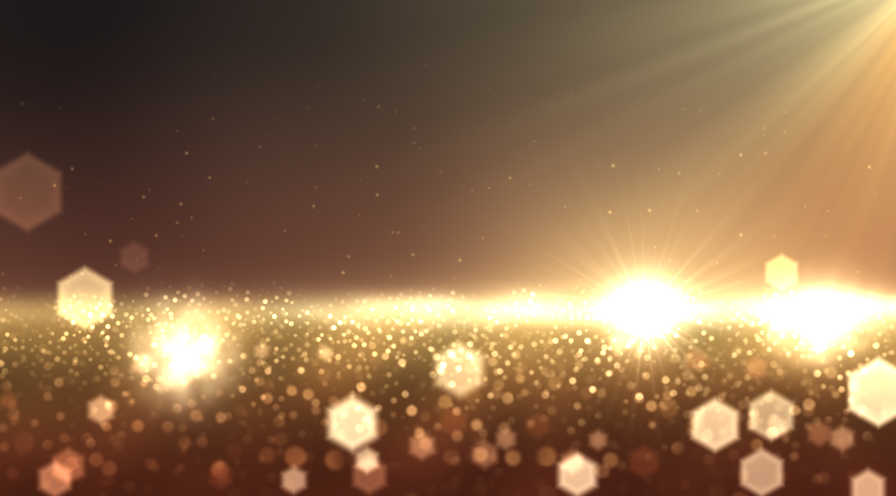
Write a Shadertoy shader that draws this background.

```glsl
vec2 hash2(vec2 p) {
    vec3 q = fract(p.xyx * vec3(.1031, .1030, .0973));
    q += dot(q, q.yzx + 33.33);
    return fract((q.xx + q.yz) * q.zy);
}

float gradientNoise(vec2 p) {
    vec2 i = floor(p), f = fract(p), u = f * f * (3. - 2. * f);
    vec2 e = vec2(0, 1);
    float a = dot(hash2(i) - .5, f);
    float b = dot(hash2(i + e.yx) - .5, f - e.yx);
    float c = dot(hash2(i + e) - .5, f - e);
    float d = dot(hash2(i + 1.) - .5, f - 1.);
    return 2. * mix(mix(a, b, u.x), mix(c, d, u.x), u.y);
}

float glow(vec2 q, float radius) {
    return exp(-dot(q, q) / (radius * radius));
}

// Hexagonal lens disc with a slightly brighter rim
float bokeh(vec2 q, float radius, float blur) {
    q = abs(q);
    float d = max(q.x, dot(q, vec2(.5, .866)));
    float rim = smoothstep(.5 * radius, radius, d);
    return (1. - smoothstep(radius - blur, radius + blur, d)) * (.85 + .2 * rim);
}

// One jittered dot per cell of a turned grid, present with the given density
float sparkles(vec2 p, float cell, float size, float density, float seed) {
    float angle = seed * 1.7 + .5;
    p = mat2(cos(angle), sin(angle), -sin(angle), cos(angle)) * p / cell;
    vec2 id = floor(p) + seed * 37. + 250.;
    vec2 rnd = hash2(id), offset = (hash2(id + 91.) - .5) * .5;
    float radius = size * (.4 + .6 * rnd.y);
    float blur = .08 + .5 / (cell * iResolution.y);
    float d = length(fract(p) - .5 - offset);
    return step(rnd.x, density) * (.3 + rnd.y)
        * (1. - smoothstep(radius - blur, radius + blur, d));
}

vec3 sky(vec2 p, vec2 sun) {
    vec3 col = mix(vec3(.35, .20, .16), vec3(.12, .10, .10), smoothstep(.38, 1., p.y));
    col += vec3(.17, .14, .09) * smoothstep(.2, 1.4, p.x);
    col += vec3(.36, .36, .22) * glow((p - sun) * vec2(.72, 1), .24);
    col += .04 * gradientNoise(p * 3. + 8.) * vec3(1, .8, .6);

    // Soft beams fanning out of the upper right corner
    vec2 q = vec2(1.93, 1.10) - p;
    vec2 dir = normalize(q);
    float beams = 1. + .35 * gradientNoise(dir * 5. + 3.) + .22 * gradientNoise(dir * 15.);
    vec3 tint = mix(vec3(1., .76, .38), vec3(.90, .87, .60), smoothstep(.45, .95, dir.x));
    return col + 1.2 * tint * beams * exp(-2.6 * length(q));
}

vec3 ground(vec2 p) {
    vec3 col = mix(vec3(.30, .13, .08), vec3(.50, .35, .18), smoothstep(0., .36, p.y));
    return col * (1. + .45 * gradientNoise(p * 6. + 20.));
}

void mainImage(out vec4 fragColor, in vec2 fragCoord) {
    vec2 p = fragCoord / iResolution.y;
    p.x *= 1.803 * iResolution.y / iResolution.x;
    vec2 sun = vec2(1.298, .371);
    vec3 cream = vec3(1, .97, .79), gold = vec3(.92, .74, .40), ember = vec3(.72, .32, .17);
    float lit = smoothstep(.35, 1.05, p.x);
    vec3 col = mix(ground(p), sky(p, sun), smoothstep(.36, .43, p.y));

    // Haze and white band along the horizon
    col += vec3(.30, .28, .17) * glow(vec2(0, p.y - .34), .085) * mix(.5, 1., lit);
    float ripple = .9 + .6 * gradientNoise(p * vec2(9, 24));
    col += vec3(.72, .74, .62) * ripple * mix(.2, 1., lit) * glow(vec2(0, p.y - .374), .031);

    // Glitter field, growing and blurring toward the viewer
    for (int i = 0; i < 10; i++) {
        float near = float(i) / 9.;
        float cell = mix(.018, .08, near * near);
        float band = glow(vec2(0, p.y - mix(.375, .07, near)), mix(.033, .12, near));
        float clumps = smoothstep(-.3, .5, gradientNoise(p * 8. + float(i) * 5.));
        vec3 tint = mix(mix(gold, cream, .6 + .4 * lit), mix(ember, gold, .35 + .5 * lit), near);
        float dots = sparkles(p, cell, .27, mix(.75, .4, near), float(i));
        col += tint * dots * band * clumps * mix(1., .32, near);
    }

    // Scattered soft discs in the foreground
    for (int i = 0; i < 30; i++) {
        vec2 rnd = hash2(vec2(i, 7)), kind = hash2(vec2(i, 53));
        vec2 center = vec2((float(i) + rnd.x) / 30. * 1.85, .31 * rnd.y);
        float radius = mix(.036, .016, rnd.y) * (.5 + .5 * kind.x);
        vec3 tint = mix(ember, cream, kind.y * smoothstep(-.2, .4, center.x));
        col += tint * (.15 + .55 * kind.y) * bokeh(p - center, radius, .011);
    }

    // Large discs
    col += vec3(.20, .14, .09) * bokeh(p - vec2(.055, .613), .068, .010);
    col += vec3(.56, .54, .37) * bokeh(p - vec2(.171, .399), .054, .009);
    col += vec3(.13, .09, .07) * bokeh(p - vec2(.270, .481), .026, .010);
    col += vec3(.36, .36, .21) * bokeh(p - vec2(1.573, .451), .031, .007);
    col += cream * .85 * bokeh(p - vec2(.709, .146), .047, .014);
    col += cream * .55 * bokeh(p - vec2(.925, .254), .046, .015);
    col += cream * .70 * bokeh(p - vec2(1.439, .143), .046, .010);
    col += cream * .55 * bokeh(p - vec2(1.552, .162), .044, .009);
    col += cream * .55 * bokeh(p - vec2(1.533, .047), .042, .009);
    col += cream * .80 * bokeh(p - vec2(1.768, .209), .060, .009);
    col += cream * .75 * bokeh(p - vec2(1.162, .042), .037, .012);

    // Clustered highlights, left and right
    float ragged = 1. + .9 * gradientNoise(p * 24.);
    col += cream * 1.1 * ragged * glow(p - vec2(.371, .282), .078);
    col += cream * 1.2 * ragged * glow((p - vec2(1.65, .355)) * vec2(.8, 1), .066);

    // Sun core with thin spikes
    vec2 q = p - sun;
    float spikes = max(0., gradientNoise(normalize(q + 1e-5) * 13. + 40.));
    col += vec3(1, .98, .86) * (1.2 * glow(q, .064) + .8 * spikes * exp(-12. * length(q)));

    // Drifting dust above the horizon
    float dust = sparkles(p, .043, .05, .14, 21.) + .6 * sparkles(p, .031, .05, .09, 33.);
    col += vec3(.32, .27, .15) * dust * smoothstep(.40, .46, p.y) * (1. - smoothstep(.6, .95, p.y));

    fragColor = vec4(clamp(col, 0., 1.), 1.);
}
```
